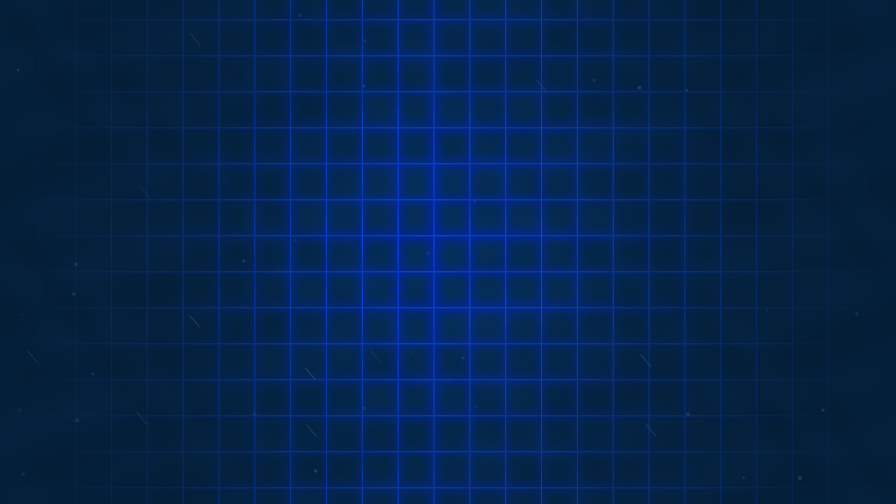
Give the GLSL for this background, as a Shadertoy shader.

```glsl
// A glowing blue grid on dark navy, brightest at the middle and lost at the sides.
// Distances to wrapped grid lines give thin cores and wide halos; a periodic
// falloff fades them, and hashed cells scatter faint dust and scratches.

#define GRID vec2(25.0, 14.0)      // repeats across and down
#define PHASE vec2(0.11, 0.45)     // grid shift, in cells
#define CENTER vec2(0.50, 0.51)    // brightest point
#define FALLOFF vec2(2.4, 0.75)    // fade across and down
#define LINE_HALF 0.015            // half line width, in cells
#define HALO_WIDTH 0.19            // halo reach, in cells
#define DUST_GRID vec2(16.0, 9.0)  // cells that may hold dust
#define DUST_AMOUNT 0.28           // share of cells with dust
#define SMUDGE 0.012               // strength of cloudy wear

const float PI = 3.14159265;
const vec3 NAVY  = vec3(0.016, 0.122, 0.225);
const vec3 PANEL = vec3(0.020, 0.190, 0.365);
const vec3 HALO  = vec3(0.008, 0.150, 0.640);
const vec3 CORE  = vec3(0.050, 0.310, 0.980);
const vec3 DUST  = vec3(0.260, 0.430, 0.600);

float hash(vec2 p) {
    vec3 q = fract(p.xyx * vec3(0.1031, 0.1030, 0.0973));
    q += dot(q, q.yzx + 33.33);
    return fract((q.x + q.y) * q.z);
}

// Pixel coverage of a line, kept true even when it is thinner than a pixel.
vec2 lineCoverage(vec2 d, vec2 pixel) {
    return clamp((LINE_HALF - d) / pixel + 0.5, 0.0, 1.0)
         - clamp((-LINE_HALF - d) / pixel + 0.5, 0.0, 1.0);
}

// Falloff built from sin squared, so opposite edges agree.
float glowFade(vec2 uv) {
    vec2 s = sin(PI * (uv - CENTER));
    vec2 floorLevel = vec2(exp(-FALLOFF.x), 0.0);
    vec2 f = (exp(-FALLOFF * s * s) - floorLevel) / (1.0 - floorLevel);
    return f.x * f.y;
}

// Layered sines with whole frequencies wrap in both directions.
float smudges(vec2 uv) {
    vec2 a = 2.0 * PI * uv;
    float warp = sin(3.0 * a.x + 2.0 * a.y);
    return sin(5.0 * a.x - 3.0 * a.y + warp) * sin(2.0 * a.x + 4.0 * a.y + 1.7 * warp);
}

// One speck or short slanted scratch in some cells, kept inside its cell.
float dust(vec2 uv, float pixel) {
    vec2 p = uv * DUST_GRID;
    vec2 id = mod(floor(p), DUST_GRID);
    float present = step(hash(id + 7.0), DUST_AMOUNT);
    vec2 spot = 0.25 + 0.5 * vec2(hash(id + 19.0), hash(id + 43.0));
    vec2 q = fract(p) - spot;
    float scratch = step(0.78, hash(id + 71.0));
    vec2 along = vec2(0.64, -0.77) * 0.13 * scratch;
    float t = clamp(dot(q, along) / max(dot(along, along), 0.0001), -1.0, 1.0);
    float radius = mix(0.012 + 0.022 * hash(id + 97.0), 0.006, scratch);
    float d = length(q - along * t);
    float shape = 1.0 - smoothstep(radius - 0.5 * pixel, radius + pixel, d);
    return present * shape * mix(0.12, 0.42, hash(id + 131.0));
}

void mainImage(out vec4 fragColor, in vec2 fragCoord) {
    vec2 uv = fragCoord / iResolution.xy;

    // Distance to the nearest line on each axis, and that line's wrapped index.
    vec2 cell = uv * GRID - PHASE;
    vec2 id = mod(round(cell), GRID);
    vec2 d = abs(cell - round(cell));

    // Each line glows with its own strength and reach.
    vec2 vary = vec2(hash(vec2(id.x, 3.0)), hash(vec2(11.0, id.y)));
    vec2 reach = d / (HALO_WIDTH * mix(vec2(0.85), vec2(1.15), vary));
    vec2 halo = exp(-reach * reach) * mix(vec2(0.60, 0.62), vec2(1.0, 0.82), vary);
    float haloAll = 1.0 - (1.0 - halo.x) * (1.0 - halo.y);

    vec2 core = lineCoverage(d, GRID / iResolution.xy);
    core *= mix(vec2(0.75), vec2(1.0), vary.yx);
    float coreAll = max(core.x, core.y);

    // Panel light, halo and line core all fade from the middle.
    float fade = glowFade(uv);
    vec3 color = mix(NAVY, PANEL, 0.9 * fade);
    color = mix(color, HALO, haloAll * fade * 0.85);
    color = mix(color, CORE, coreAll * sqrt(fade) * 0.85);

    // Cloudy wear and dust.
    color += SMUDGE * smudges(uv) * vec3(0.15, 0.5, 1.0);
    color = mix(color, DUST, dust(uv, DUST_GRID.y / iResolution.y));

    fragColor = vec4(clamp(color, 0.0, 1.0), 1.0);
}
```
